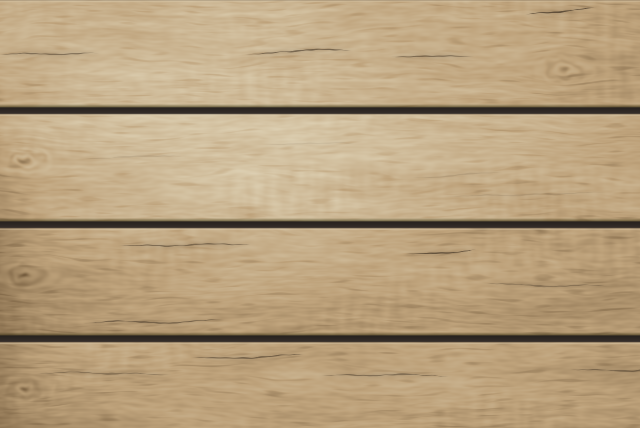
A Shadertoy shader for this texture:

```glsl
#define PITCH 0.2665
#define FIRST_GAP 0.2085
#define GAP_HALF 0.0080
#define CRACKS 4
#define GRAIN 0.42
#define SHADE vec3(0.54, 0.44, 0.31)
#define TAN vec3(0.745, 0.635, 0.48)
#define CREAM vec3(0.85, 0.79, 0.67)
#define CRACK_COLOR vec3(0.31, 0.25, 0.18)
#define GAP_COLOR vec3(0.18, 0.155, 0.14)

vec2 hash2(vec2 p) {
    vec3 q = fract(p.xyx * vec3(0.1031, 0.1030, 0.0973));
    q += dot(q, q.yzx + 33.33);
    return fract((q.xx + q.yz) * q.zy);
}

float cornerSlope(vec2 cell, vec2 offset) {
    float angle = 6.2832 * hash2(cell).x;
    return dot(vec2(cos(angle), sin(angle)), offset);
}

// Gradient noise, roughly -0.7 to 0.7
float noise(vec2 p) {
    vec2 i = floor(p), f = p - i;
    vec2 u = f * f * f * (f * (f * 6.0 - 15.0) + 10.0);
    vec2 e = vec2(0.0, 1.0);
    float low = mix(cornerSlope(i, f), cornerSlope(i + e.yx, f - e.yx), u.x);
    float high = mix(cornerSlope(i + e.xy, f - e.xy), cornerSlope(i + 1.0, f - 1.0), u.x);
    return mix(low, high, u.y);
}

// Tapered, wandering splits along one plank; returns coverage
float cracks(vec2 p, float row, float px) {
    float cover = 0.0;
    for (int i = 0; i < CRACKS; i++) {
        float n = float(i);
        vec2 place = hash2(vec2(n + 3.0, row + 17.0));
        vec2 form = hash2(vec2(n + 41.0, row + 29.0));
        float s = (p.x - (n + place.x) * 1.5 / float(CRACKS)) / (0.08 + 0.14 * form.x);
        float taper = max(1.0 - s * s, 0.0);
        float level = FIRST_GAP + PITCH * (row + 0.12 + 0.76 * fract(place.y + n * 0.618));
        float wander = 0.008 * noise(vec2(p.x * 9.0, n + row * 7.3))
                     + 0.002 * noise(vec2(p.x * 45.0, n + row * 3.1));
        float d = abs(p.y - level - 0.012 * (form.y - 0.3) * s - wander);
        float width = 0.0023 * taper * (0.75 + noise(vec2(p.x * 25.0, n + row)));
        float line = clamp((width - d) / px + 0.5, 0.0, 1.0) * smoothstep(0.0, 0.4, taper);
        float halo = 0.22 * taper * exp(-d / 0.005);
        cover = max(cover, max(line * (0.5 + 0.5 * form.y), halo));
    }
    return cover;
}

// Tone of the wood: 0 is shade, 0.5 is tan, 1 is cream
float woodTone(vec2 p, float row) {
    vec2 q = p + vec2(row * 5.37 + 20.0, row * 2.71 + 20.0);

    // One small knot per plank pushes the fibres aside
    float topPlank = step(1.5, row);
    vec2 knot = vec2(mix(0.06, 1.32, topPlank),
                     FIRST_GAP + PITCH * (row + mix(0.56, 0.36, topPlank)));
    vec2 k = (p - knot) / vec2(0.045, 0.022);
    float r = length(k + 0.5 * vec2(noise(q * 35.0), noise(q * 35.0 + 9.0)));
    float bend = 0.025 * noise(q * vec2(2.0, 7.0)) + 0.006 * noise(q * vec2(9.0, 16.0));
    float across = q.y + bend - 0.012 * k.y * exp(-0.25 * dot(k, k));

    // Growth bands, fibres and short pores
    float bands = noise(vec2(q.x * 2.5, across * 38.0));
    float fibres = noise(vec2(q.x * 8.0, across * 85.0));
    float fine = noise(vec2(q.x * 28.0, across * 145.0));
    float pores = smoothstep(0.18, 0.55, noise(vec2(q.x * 13.0, across * 105.0 + 50.0)));
    float ripple = noise(q * vec2(48.0, 17.0)) * smoothstep(-0.1, 0.4, noise(q * vec2(2.5, 6.0) + 31.0));
    float grain = 0.30 * bands + 0.36 * fibres + 0.30 * fine - 0.45 * pores + 0.28 * ripple;
    grain += 0.35 * noise(q * vec2(2.2, 9.0));
    float knotMark = 0.16 * cos(r * 7.0) * exp(-0.6 * r * r) + 0.24 * exp(-5.0 * r * r);

    // Light pool in the upper left, dim left edge lower down
    vec2 d = (p - vec2(0.52, 0.76)) / vec2(0.80, 0.50);
    float light = 0.38 + 0.50 * exp(-dot(d, d));
    light -= 0.36 * exp(-p.x / 0.11) * (1.0 - smoothstep(0.55, 0.85, p.y));
    light -= 0.05 * cos(3.14159 * row);
    return light + GRAIN * grain - knotMark;
}

void mainImage(out vec4 fragColor, in vec2 fragCoord) {
    float px = 1.0 / iResolution.y;
    vec2 p = fragCoord * px;
    float v = (p.y - FIRST_GAP) / PITCH;
    float row = floor(v);
    float e = (v - floor(v + 0.5)) * PITCH;

    // Planks
    float tone = clamp(woodTone(p, row), -0.3, 1.15);
    vec3 color = tone < 0.5 ? mix(SHADE, TAN, tone * 2.0) : mix(TAN, CREAM, tone * 2.0 - 1.0);
    float crackStrength = row == 1.0 ? 0.15 : 0.85;
    color = mix(color, CRACK_COLOR, crackStrength * cracks(p, row, px));

    // Rounded edges: shaded above each gap, bright lip below it
    float underside = step(0.0, e) * (1.0 - smoothstep(GAP_HALF, GAP_HALF + 0.009, e));
    float lip = exp(-pow((e + GAP_HALF + 0.0025) / 0.002, 2.0));
    color *= 1.0 - underside * vec3(0.38, 0.38, 0.48);
    color = mix(color, CREAM, 0.45 * lip);

    // Dark gaps, a little lighter toward the lower side
    vec3 gap = GAP_COLOR * (1.0 - 0.18 * e / GAP_HALF);
    color = mix(gap, color, smoothstep(-px, px, abs(e) - GAP_HALF));
    fragColor = vec4(color, 1.0);
}
```
